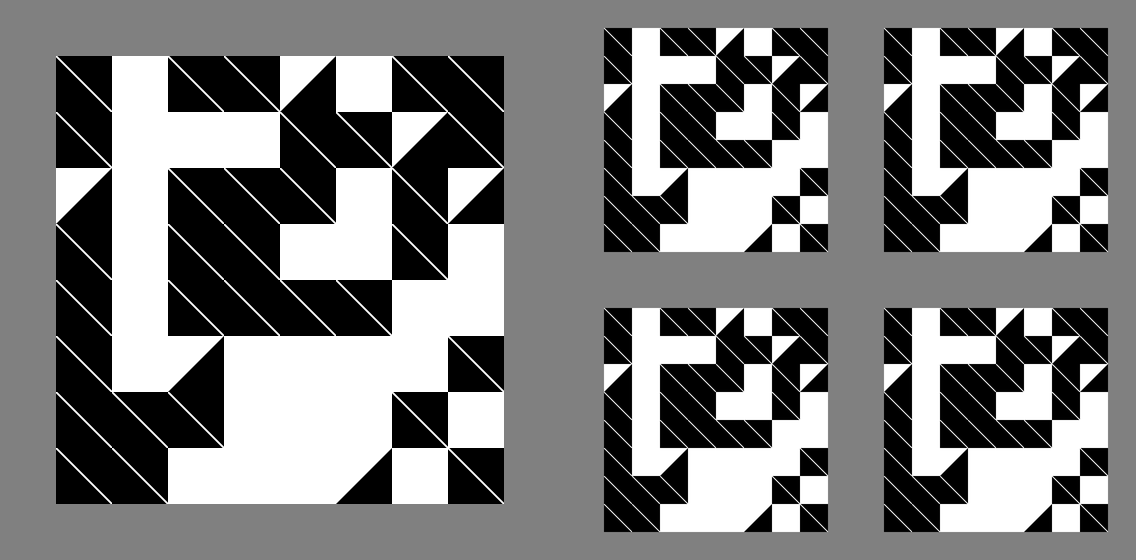
Left: one tile. Right: repeated 2 by 2.
Write a Shadertoy shader that draws this pattern.

```glsl
// Shuffled square tiles on a framed board: white tiles, black tiles with a thin
// white diagonal, and tiles split into a white and a black triangle. Ranking the
// tile hashes deals each kind in a fixed number; the plain frame wraps seamlessly.

const float CELLS = 10.0;        // cells across the canvas, frame included
const int BOARD = 8;             // tiles across the board
const int WHITE_TILES = 27;
const int SPLIT_TILES = 6;       // all remaining tiles are striped
const float LINE_RADIUS = 0.017; // half the line width, in cells
const float LINE_INSET = 0.014;  // gap between line end and tile corner
const float WHITE = 1.0;
const float BLACK = 0.0;
const float FRAME_GREY = 0.502;

// Integer hash of a tile index
uint hashTile(int index, uint seed) {
    uint state = (uint(index) + seed) * 747796405u + 2891336453u;
    uint word = ((state >> ((state >> 28u) + 4u)) ^ state) * 277803737u;
    return (word >> 22u) ^ word;
}

// Place of a tile in the shuffled order
int shuffledRank(int index, uint seed) {
    uint own = hashTile(index, seed);
    int rank = 0;
    for (int i = 0; i < BOARD * BOARD; i++) {
        if (hashTile(i, seed) < own) rank++;
    }
    return rank;
}

float segmentDistance(vec2 p, vec2 a, vec2 b) {
    vec2 ab = b - a;
    float along = clamp(dot(p - a, ab) / dot(ab, ab), 0.0, 1.0);
    return length(p - a - along * ab);
}

// Share of a pixel that lies inside a shape with signed distance d
float coverage(float d, float pixel) {
    return clamp(0.5 - d / pixel, 0.0, 1.0);
}

// Black tile with a line from upper left to lower right
float stripedTile(vec2 p, float pixel) {
    vec2 upperLeft = vec2(LINE_INSET, 1.0 - LINE_INSET);
    float d = segmentDistance(p, upperLeft, upperLeft.yx) - LINE_RADIUS;
    return mix(BLACK, WHITE, coverage(d, pixel));
}

// White tile with its lower right half black
float splitTile(vec2 p, float pixel) {
    float d = (p.y - p.x) * inversesqrt(2.0);
    return mix(WHITE, BLACK, coverage(d, pixel));
}

// Shade of one cell at the local position p
float cellShade(vec2 cell, vec2 p, float pixel, uint seed) {
    ivec2 tile = ivec2(cell) - 1;
    if (min(tile.x, tile.y) < 0 || max(tile.x, tile.y) >= BOARD) return FRAME_GREY;
    int rank = shuffledRank(tile.x + BOARD * tile.y, seed);
    if (rank < WHITE_TILES) return WHITE;
    if (rank < WHITE_TILES + SPLIT_TILES) return splitTile(p, pixel);
    return stripedTile(p, pixel);
}

// Blend the cells under one pixel by the area each one covers
float boardShade(vec2 p, float pixel, uint seed) {
    vec2 low = p - 0.5 * pixel;
    vec2 high = p + 0.5 * pixel;
    vec2 firstCell = floor(low);
    float shade = 0.0;
    for (int i = 0; i < 4; i++) {
        vec2 cell = firstCell + vec2(i % 2, i / 2);
        vec2 overlap = max(min(high, cell + 1.0) - max(low, cell), 0.0) / pixel;
        float weight = overlap.x * overlap.y;
        if (weight > 0.0) {
            vec2 local = clamp(p - cell, 0.0, 1.0);
            shade += weight * cellShade(mod(cell, CELLS), local, pixel, seed);
        }
    }
    return shade;
}

void mainImage(out vec4 fragColor, in vec2 fragCoord) {
    vec2 p = fragCoord / iResolution.xy * CELLS;
    float pixel = CELLS / min(iResolution.x, iResolution.y);
    fragColor = vec4(vec3(boardShade(p, pixel, 17u)), 1.0);
}
```
